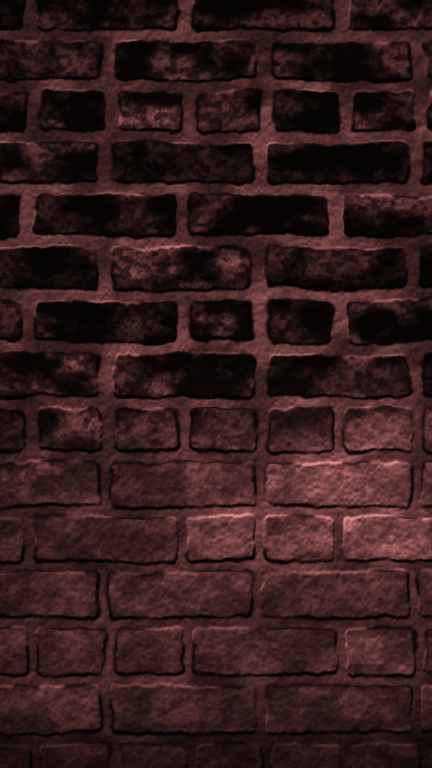
Write a WebGL 2 fragment shader that draws this texture.

```glsl
#version 300 es
precision highp float;
uniform vec2 u_resolution;
out vec4 outColor;

const float BRICK_LENGTH = 0.359;
const float COURSE_HEIGHT = 0.124;

float hash(vec2 p) {
  return fract(sin(dot(p, vec2(127.1, 311.7))) * 43758.5453);
}

float noise(vec2 p) {
  vec2 i = floor(p), f = fract(p);
  f = f * f * (3.0 - 2.0 * f);
  return mix(mix(hash(i), hash(i + vec2(1, 0)), f.x),
             mix(hash(i + vec2(0, 1)), hash(i + vec2(1, 1)), f.x), f.y);
}

float fbm(vec2 p) {
  float sum = 0.0, amp = 0.5;
  for (int i = 0; i < 5; i++) {
    sum += amp * noise(p);
    p = mat2(1.6, 1.2, -1.2, 1.6) * p + 7.3;
    amp *= 0.5;
  }
  return sum;
}

float roundedBox(vec2 p, vec2 halfSize, float radius) {
  vec2 q = abs(p) - halfSize + radius;
  return length(max(q, 0.0)) + min(max(q.x, q.y), 0.0) - radius;
}

// Ragged edges: slow sway plus fine chipping
vec2 warp(vec2 p) {
  vec2 sway = vec2(noise(p * 11.0), noise(p * 9.0 + 31.0)) - 0.5;
  vec2 chip = vec2(fbm(p * 38.0 + 5.0), fbm(p * 38.0 + 57.0)) - 0.5;
  return p + 0.012 * sway + 0.014 * chip;
}

// Distance to the nearest brick in x, its cell id in yz; y runs downward
vec3 brickAt(vec2 p, float bare) {
  float course = 0.31 + 8.57 * p.y - 0.326 * p.y * p.y;
  float row = floor(course);
  float odd = mod(row, 2.0);
  float start = mix(0.072, 0.245, odd) + 0.02 * (hash(vec2(row, 4.0)) - 0.5);
  float along = (p.x - start) / BRICK_LENGTH;
  // Every sixth course is headers; a few stretchers are cut in half
  float header = 1.0 - step(0.5, abs(mod(row, 6.0) - 2.0));
  float halved = max(header, step(0.88, hash(vec2(floor(along), row))));
  along *= 1.0 + halved;
  vec2 size = vec2(BRICK_LENGTH / (1.0 + halved), COURSE_HEIGHT);
  vec2 local = (fract(vec2(along, course)) - 0.5) * size;
  vec2 joint = mix(vec2(0.018, 0.015), vec2(0.012, 0.012), bare);
  float d = roundedBox(local, size * 0.5 - joint, 0.012);
  return vec3(d, floor(along) + 19.0 * halved, row);
}

float brickMask(float d) {
  return smoothstep(0.004, -0.004, d);
}

float heightAt(vec2 p, float bare) {
  float d = brickAt(warp(p), bare).x;
  return 0.7 * brickMask(d) + 0.9 * fbm(p * 34.0) + 0.22 * noise(p * 130.0);
}

// Sooty, pitted faces above; smoother bare faces below
float brickTone(vec2 p, vec2 id, float bare) {
  float variety = hash(id + 3.7);
  float patches = smoothstep(0.32, 0.68, fbm(p * vec2(13.0, 19.0) + id * 2.3));
  float pits = smoothstep(0.3, 0.6, fbm(p * 75.0));
  float sooty = mix(0.03, 0.33, patches * (0.4 + 0.6 * pits)) * (0.5 + 0.8 * variety);
  float clean = (0.21 + 0.12 * patches) * (0.8 + 0.35 * variety) * (0.8 + 0.2 * pits);
  return mix(sooty, clean, bare);
}

float mortarTone(vec2 p, float bare) {
  float stain = smoothstep(0.25, 0.7, fbm(p * 10.0 + 40.0));
  return mix(0.33, 0.24, bare) * (0.6 + 0.6 * stain);
}

// Warm pool of light at the right, fading to the borders
float lighting(vec2 p) {
  vec2 q = (p - vec2(0.84, 1.14)) / vec2(0.4, 0.17);
  float pool = 1.0 + 1.05 * exp(-dot(q, q));
  float sides = smoothstep(-0.25, 0.2, p.x) * smoothstep(1.3, 0.85, p.x);
  float ends = smoothstep(-0.35, 0.25, p.y) * smoothstep(1.88, 1.55, p.y);
  return pool * mix(0.5, 1.0, sides) * mix(0.3, 1.0, ends);
}

vec3 redTint(float tone) {
  return tone * vec3(1.0, vec2(0.5 + 0.14 * tone));
}

void main() {
  vec2 p = vec2(gl_FragCoord.x, u_resolution.y - gl_FragCoord.y) / u_resolution.x;
  float bare = smoothstep(0.85, 1.15, p.y + 0.15 * (p.x - 0.5));
  vec3 brick = brickAt(warp(p), bare);

  float tone = mix(mortarTone(p, bare), brickTone(p, brick.yz, bare), brickMask(brick.x));

  // Broken dark crevices along the joints
  float edge = brick.x / 0.0045;
  float crevice = exp(-edge * edge) * smoothstep(0.35, 0.6, noise(p * 17.0 + 9.0));
  tone *= 1.0 - 0.75 * crevice;

  // Relief lit from above
  vec2 stepDown = vec2(0.001, 0.003);
  float slope = heightAt(p + stepDown, bare) - heightAt(p - stepDown, bare);
  tone *= clamp(1.0 + 1.3 * slope, 0.12, 1.9);

  outColor = vec4(redTint(clamp(tone * lighting(p) * 1.08, 0.025, 0.85)), 1.0);
}
```
